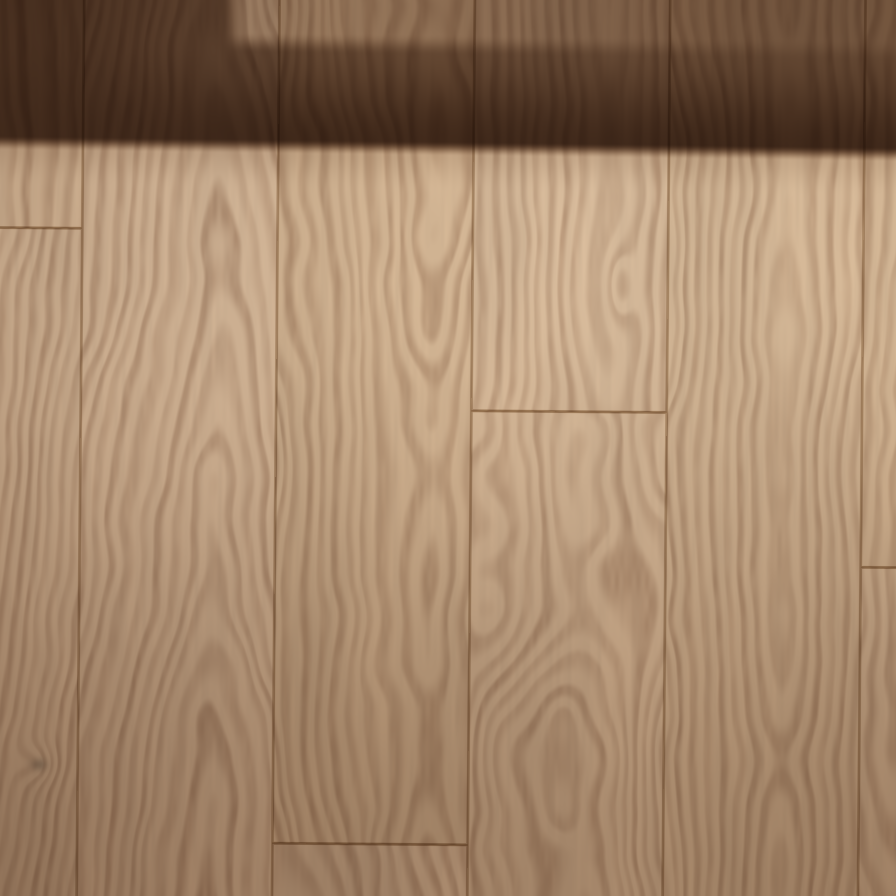
A three.js fragment shader for this texture:

```glsl
// Pale ash floorboards with ring grain, crossed by a soft shadow near the top.
varying vec2 vUv;

const float BOARD_WIDTH = 0.218;
const float FIRST_SEAM = 0.0855;
const float TILT = 0.0085;
const vec3 PALE_ASH = vec3(0.835, 0.725, 0.600);
const vec3 RING_TINT = vec3(0.84, 0.79, 0.76);
const vec3 SEAM_TINT = vec3(0.72, 0.64, 0.54);
const vec3 WARMTH = vec3(1.0, 1.25, 1.45);

float hash(vec2 p) {
  p = fract(p * vec2(0.1317, 0.1731));
  p += dot(p, p.yx + 33.33);
  return fract((p.x + p.y) * p.x * 17.0);
}

float noise(vec2 p) {
  vec2 i = floor(p);
  vec2 f = fract(p);
  f = f * f * (3.0 - 2.0 * f);
  float low = mix(hash(i), hash(i + vec2(1.0, 0.0)), f.x);
  float high = mix(hash(i + vec2(0.0, 1.0)), hash(i + 1.0), f.x);
  return mix(low, high, f.y);
}

// Height of the end joint in each column; above 1.1 means none is visible.
float jointHeight(float column) {
  if (column < -0.5) return 0.746;
  if (column < 0.5) return 1.3;
  if (column < 1.5) return 0.0615;
  if (column < 2.5) return 0.546;
  if (column < 3.5) return 1.3;
  return 0.375;
}

// Board figure: heart position, ring count, arch slope, waviness.
vec4 boardFigure(float column, bool upper) {
  if (column < -0.5) return upper ? vec4(0.5, 11.0, 2.0, 0.12) : vec4(1.6, 14.0, 8.0, 0.14);
  if (column < 0.5) return vec4(0.68, 13.0, 8.0, 0.15);
  if (column < 1.5) return upper ? vec4(0.8, 14.0, -4.0, 0.22) : vec4(0.0, 9.0, 8.0, 0.2);
  if (column < 2.5) return upper ? vec4(0.7, 14.0, -1.5, 0.1) : vec4(0.48, 8.0, 3.0, 0.75);
  if (column < 3.5) return vec4(0.6, 15.0, -1.5, 0.13);
  return upper ? vec4(0.5, 12.0, 3.0, 0.25) : vec4(0.2, 12.0, -6.0, 0.25);
}

// Smooth bump that bends the rings into an oval.
float eye(vec2 p, vec2 centre, vec2 size) {
  vec2 q = (p - centre) / size;
  return exp(-dot(q, q));
}

// Ring level across a board; each whole number is one growth ring.
float ringLevel(float across, vec2 p, vec4 figure, float seed) {
  float bend = (noise(vec2(across * 2.2 + seed, p.y * 6.0)) - 0.5) * figure.w;
  bend += (noise(vec2(across * 5.0 + seed, p.y * 19.0)) - 0.5) * (0.02 + 0.16 * figure.w);
  float d = across - figure.x;
  float level = figure.y * (sqrt(d * d + 0.008) + bend) + figure.z * p.y;
  level += 2.2 * eye(p, vec2(0.684, 0.687), vec2(0.018, 0.05));
  level += 1.6 * eye(p, vec2(0.04, 0.147), vec2(0.022, 0.02));
  return level + 0.6 * noise(vec2(level * 0.7, seed));
}

// Soft onset and crisper end of the dark part of a ring.
float ringLine(float level, float seed) {
  float s = fract(level);
  float line = smoothstep(0.15, 0.62, s) * (1.0 - smoothstep(0.70, 0.98, s));
  return line * mix(0.45, 1.0, hash(vec2(floor(level) + 50.0, seed)));
}

float seamLine(float distanceToSeam) {
  return 1.0 - smoothstep(0.0006, 0.0024, abs(distanceToSeam));
}

vec3 wood(vec2 p) {
  float position = (p.x - FIRST_SEAM) / BOARD_WIDTH;
  float column = floor(position);
  float across = position - column;
  float joint = jointHeight(column);
  bool upper = p.y > joint;
  float seed = column * 7.3 + (upper ? 31.0 : 12.0);

  float level = ringLevel(across, p, boardFigure(column, upper), seed);
  float pores = noise(vec2(p.x * 210.0, p.y * 42.0));
  float grain = ringLine(level, seed) * mix(0.6, 1.0, pores);
  float fibre = noise(vec2(p.x * 240.0, p.y * 13.0 + seed)) - 0.5;
  float cloud = noise(vec2(across * 3.0 + seed, p.y * 4.0)) - 0.5;

  // Tone of this board, then its rings and fibres.
  float tone = hash(vec2(seed + 80.0, 5.0)) - 0.5;
  vec3 colour = PALE_ASH * (1.0 + tone * vec3(0.03, 0.04, 0.07));
  colour *= mix(vec3(1.0), RING_TINT, grain);
  colour *= 1.0 + 0.035 * fibre + 0.05 * cloud;
  colour *= 1.0 - 0.2 * eye(p, vec2(0.042, 0.147), vec2(0.009, 0.007));

  // Side seams and end joint.
  float side = min(across, 1.0 - across) * BOARD_WIDTH;
  float seam = max(0.75 * seamLine(side), seamLine(p.y - joint));
  return colour * mix(vec3(1.0), SEAM_TINT, seam);
}

float lighting(vec2 uv) {
  float lit = mix(0.78, 1.0, smoothstep(-0.05, 0.70, uv.y));
  lit -= 0.10 * (1.0 - uv.x) * (1.0 - uv.x) + 0.04 * smoothstep(0.7, 1.0, uv.x) * (1.0 - uv.y);

  // Shadow band, paler upward and to the right, with a lit strip on top.
  float above = uv.y - (0.842 - 0.013 * uv.x);
  float dim = 0.30 + smoothstep(0.0, 0.12, above) * mix(0.03, 0.17, smoothstep(0.0, 0.4, uv.x));
  float strip = smoothstep(0.944, 0.968, uv.y + 0.012 * uv.x) * smoothstep(0.245, 0.28, uv.x);
  dim = mix(dim, mix(0.72, 0.54, smoothstep(0.25, 0.9, uv.x)), strip);
  lit *= 1.0 - 0.08 * smoothstep(-0.05, 0.0, above);
  return mix(lit, dim, smoothstep(-0.010, 0.007, above));
}

void main() {
  vec2 floorPoint = vUv + TILT * vec2(-vUv.y, vUv.x);
  gl_FragColor = vec4(wood(floorPoint) * pow(vec3(lighting(vUv)), WARMTH), 1.0);
}
```
